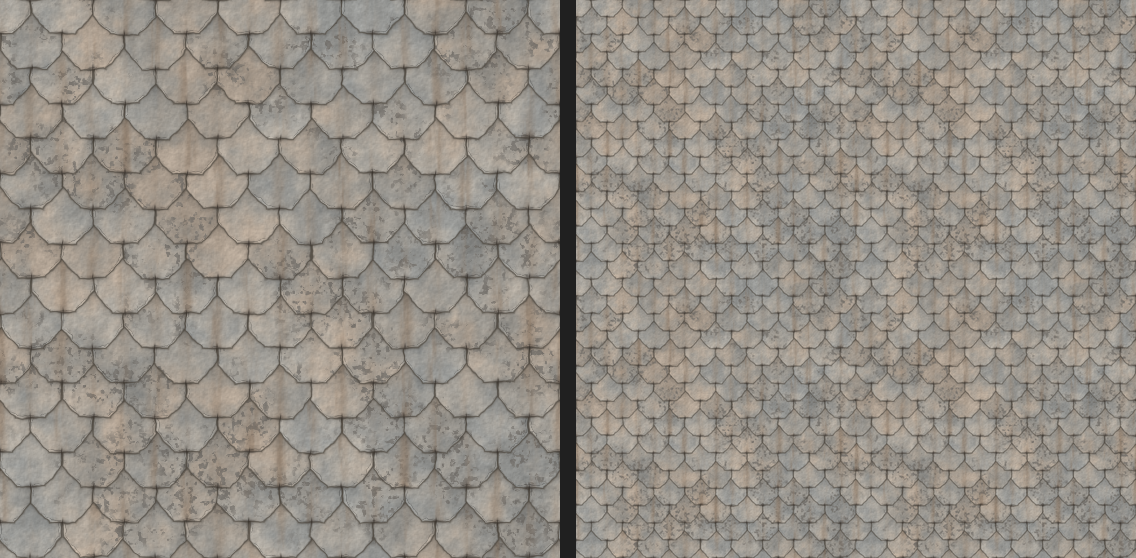
Left: one tile. Right: repeated 2 by 2.
Give the GLSL for this texture, as a Shadertoy shader.

```glsl
// Weathered stone slates: staggered rows of chamfered tiles, nailed at the lower edge.
// Each pixel composites the few nearest slates from the back row to the front one,
// using a distance function per slate and wrapping noise for stains, pits and chips.

const vec2 REPEATS = vec2(9.0, 16.0);   // slates across, rows up
const float ROW_HEIGHT = 0.56;          // row spacing in slate widths
const float ROW_SHIFT = 0.04;           // lift of the lowest row, in rows

const vec3 STONE = vec3(0.655, 0.635, 0.602);
const vec3 WARM_STONE = vec3(0.690, 0.628, 0.565);
const vec3 COOL_STONE = vec3(0.605, 0.612, 0.605);
const vec3 PIT = vec3(0.445, 0.430, 0.410);
const vec3 RUST = vec3(0.500, 0.425, 0.355);
const vec3 CREVICE = vec3(0.315, 0.290, 0.255);
const vec3 NAIL = vec3(0.200, 0.175, 0.155);

// Noise values shared by all slates at one pixel
struct Surface {
    float blotch, patches, pits, pitMask, streaks, chips, relief;
};

float hash(vec2 p, float seed) {
    vec3 q = fract(vec3(p.xyx + seed * 7.31) * vec3(0.1031, 0.1030, 0.0973));
    q += dot(q, q.yzx + 33.33);
    return fract((q.x + q.y) * q.z);
}

// Value noise that wraps over the unit square; freq holds whole numbers
float noise(vec2 uv, vec2 freq, float seed) {
    vec2 p = uv * freq, i = floor(p), f = p - i;
    f = f * f * (3.0 - 2.0 * f);
    float a = hash(mod(i, freq), seed);
    float b = hash(mod(i + vec2(1, 0), freq), seed);
    float c = hash(mod(i + vec2(0, 1), freq), seed);
    float d = hash(mod(i + vec2(1, 1), freq), seed);
    return mix(mix(a, b, f.x), mix(c, d, f.x), f.y);
}

float fbm(vec2 uv, vec2 freq, int octaves, float seed) {
    float sum = 0.0, total = 0.0, amp = 1.0;
    for (int i = 0; i < octaves; i++) {
        sum += amp * noise(uv, freq, seed + float(i));
        total += amp;
        amp *= 0.55;
        freq *= 2.0;
    }
    return sum / total;
}

float bell(float x, float width) {
    return exp(-x * x / (width * width));
}

// Distance to a slate with its lower edge centred on the origin
float slateDistance(vec2 p, float halfWidth, float flatHalf) {
    float side = abs(p.x) - halfWidth;
    float chamfer = dot(vec2(abs(p.x) - flatHalf, p.y), vec2(0.77, -0.638));
    return max(max(side, -p.y), chamfer + 0.02 * bell(p.y - 0.02, 0.06));
}

vec3 slateColor(vec2 p, float d, vec2 id, Surface s) {
    // Stone tint per slate, mixed with broad and local patches
    float warmth = (hash(id, 1.0) - 0.5) * 0.9 + (s.blotch - 0.5) * 2.2 + (s.patches - 0.5) * 2.0;
    vec3 color = mix(STONE, WARM_STONE, clamp(warmth, 0.0, 0.8));
    color = mix(color, COOL_STONE, clamp(-warmth, 0.0, 0.9));
    color *= 0.975 + 0.07 * hash(id, 2.0) + 0.22 * (s.patches - 0.5);

    // Pitted areas
    float pitted = smoothstep(0.42, 0.68, s.pitMask + 0.3 * (hash(id, 3.0) - 0.5));
    color *= 1.0 - 0.06 * pitted;
    color = mix(color, PIT, 0.75 * pitted * smoothstep(0.56, 0.70, s.pits));

    // Rust washed down the middle
    float wash = bell(p.x + 0.06 * (hash(id, 4.0) - 0.5), 0.11) * smoothstep(0.25, 0.75, s.streaks);
    color = mix(color, RUST, wash * (0.10 + 0.55 * hash(id, 5.0)));
    color *= 1.0 + 0.10 * (s.streaks - 0.5);

    // Chipped rim: pale flakes with a thin broken contour
    float flake = 0.09 * (s.chips - 0.32) + d;
    color *= 1.0 + 0.06 * smoothstep(-0.01, 0.01, flake);
    color *= 1.0 - 0.20 * bell(flake, 0.008) * smoothstep(0.40, 0.60, s.chips);
    color *= 1.0 - 0.16 * smoothstep(-0.022, 0.0, d);
    return color * (1.0 + s.relief);
}

void mainImage(out vec4 fragColor, in vec2 fragCoord) {
    vec2 uv = fragCoord / iResolution.xy;
    float blur = 0.75 * REPEATS.x / iResolution.x;

    vec2 lightStep = vec2(-0.0016, 0.0018);
    float bump = fbm(uv, vec2(54), 4, 20.0) - fbm(uv + lightStep, vec2(54), 4, 20.0);
    float grain = noise(uv, vec2(256), 30.0) - 0.5;
    Surface s = Surface(
        fbm(uv, vec2(5), 3, 40.0), fbm(uv, vec2(24), 4, 50.0),
        fbm(uv, vec2(120), 3, 60.0), fbm(uv, vec2(15), 3, 70.0),
        fbm(uv, vec2(80, 12), 3, 80.0), fbm(uv, vec2(60), 3, 90.0),
        0.42 * bump + 0.06 * grain);

    // Ragged edges come from a small warp of the layout
    vec2 warp = vec2(fbm(uv, vec2(50), 3, 100.0), fbm(uv, vec2(50), 3, 110.0)) - 0.5;
    vec2 grid = uv * REPEATS - vec2(0.0, ROW_SHIFT);
    vec3 color = CREVICE;

    for (int j = -1; j <= 1; j++) {
        float row = floor(grid.y) + float(j);
        float stagger = 0.5 * (1.0 - mod(row, 2.0));
        for (int i = 0; i <= 1; i++) {
            float column = floor(grid.x - stagger) + float(i);
            vec2 id = mod(vec2(column, row), REPEATS);
            vec2 p = (grid - vec2(column + stagger, row)) * vec2(1.0, ROW_HEIGHT);
            vec2 jitter = vec2(hash(id, 6.0), hash(id, 7.0)) - 0.5;
            p += 0.03 * jitter;
            vec2 q = p + 0.055 * warp;
            q.y += q.x * 0.07 * (hash(id, 8.0) - 0.5);
            float d = slateDistance(q, 0.493, 0.235 + 0.05 * (hash(id, 9.0) - 0.5));

            // Shadow and crevice on what lies behind, then the slate itself
            float gap = max(d, 0.0);
            color *= 1.0 - 0.13 * exp(-gap / 0.07);
            color = mix(color, CREVICE, 0.85 * bell(gap, 0.021));
            color = mix(color, slateColor(p, d, id, s), smoothstep(blur, -blur, d));

            // Nail and the dark stain around it
            float stain = bell(p.x, 0.10) * bell(p.y, 0.035) * (0.3 + 0.5 * s.chips);
            float nail = bell(p.x + 0.02 * warp.x, 0.017) * bell(p.y - 0.005, 0.05);
            color = mix(color, NAIL, max(0.75 * stain, 0.75 * nail));
        }
    }
    fragColor = vec4(clamp(color, 0.0, 1.0), 1.0);
}
```
